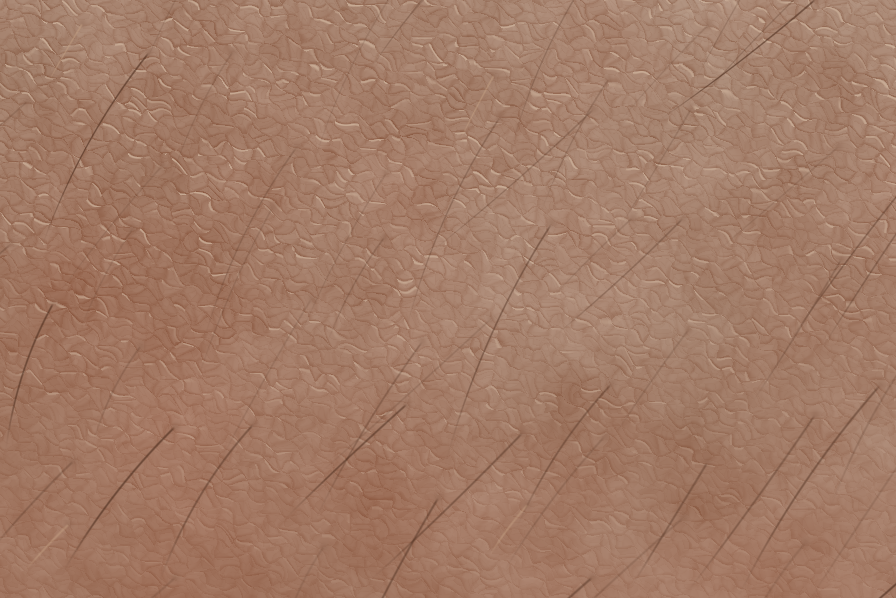
Reproduce this texture procedurally as a WebGL 1 fragment shader.

```glsl
precision highp float;
// Close view of bare skin: flattened cellular relief with creases and small glints,
// over soft mottling from layered sines, crossed by fine slanted, tapering hairs.
// The surface is crisp at the top and slides gently out of focus at the bottom.

uniform vec2 u_resolution;

const vec3 SKIN_DARK = vec3(0.585, 0.415, 0.327);
const vec3 SKIN_LIGHT = vec3(0.695, 0.565, 0.490);
const vec3 BLUSH = vec3(0.009, -0.006, -0.007);
const vec3 GLINT = vec3(0.79, 0.68, 0.59);
const vec3 HAIR_DARK = vec3(0.29, 0.17, 0.11);
const vec3 HAIR_PALE = vec3(0.78, 0.64, 0.52);
const float CELLS = 43.0;
const float GRAIN_ANGLE = 0.48;
const float HAIR_COLUMNS = 9.0;
const int HAIR_COUNT = 63;

float hash(vec2 p) {
  return fract(sin(dot(p, vec2(127.1, 311.7))) * 43758.547);
}

vec2 hash2(vec2 p) {
  return vec2(hash(p), hash(p + 57.3));
}

mat2 rotation(float a) {
  return mat2(cos(a), sin(a), -sin(a), cos(a));
}

// Layered sines, each octave turned and bent by the last; about -1 to 1.
float mottle(vec2 p) {
  float sum = 0.0;
  float amp = 0.5;
  for (int i = 0; i < 5; i++) {
    sum += amp * sin(p.x + 1.4 * sin(p.y + sum)) * cos(0.8 * p.y + sum);
    p = rotation(1.1) * p * 1.8 + 2.7;
    amp *= 0.68;
  }
  return sum;
}

// Cellular noise: x = border distance, yz = border normal, w = cell hash.
vec4 cellular(vec2 p) {
  vec2 base = floor(p);
  vec2 near = vec2(8.0);
  vec2 next = vec2(9.0);
  vec2 id = base;
  for (int j = -1; j <= 1; j++) {
    for (int i = -1; i <= 1; i++) {
      vec2 cell = base + vec2(float(i), float(j));
      vec2 r = cell + hash2(cell) - p;
      if (dot(r, r) < dot(near, near)) {
        next = near;
        near = r;
        id = cell;
      } else if (dot(r, r) < dot(next, next)) {
        next = r;
      }
    }
  }
  vec2 normal = normalize(next - near);
  return vec4(dot(0.5 * (near + next), normal), normal, hash(id + 9.1));
}

// Coverage of a bent hair; it leaves root along dir and thins to its tip.
float hair(vec2 p, vec2 root, vec2 dir, float len, float bend, float width, float soft) {
  vec2 d = p - root;
  float t = dot(d, dir) / len;
  float side = dot(d, vec2(-dir.y, dir.x)) - bend * len * t * t;
  side = abs(side) / sqrt(1.0 + 4.0 * bend * bend * t * t);
  float halfWidth = width * (1.0 - 0.6 * clamp(t, 0.0, 1.0));
  float line = 1.0 - smoothstep(max(halfWidth - soft, 0.0), halfWidth + soft, side);
  return line * smoothstep(0.0, 0.03, t) * (1.0 - smoothstep(0.6, 1.0, t));
}

vec3 skin(vec2 p, float focus) {
  // Plates lie flattened along a grain that falls to the right.
  vec2 q = rotation(GRAIN_ANGLE) * p * vec2(0.88, 1.22) * CELLS;
  q += 0.22 * vec2(sin(2.3 * q.y + sin(1.1 * q.x)), sin(2.9 * q.x + sin(1.7 * q.y)));
  vec4 plate = cellular(q);
  vec4 pore = cellular(q * 1.9 + 13.0);
  float patchy = 0.5 + 0.5 * mottle(q * 0.9);
  float crease = 1.0 - smoothstep(0.0, mix(0.34, 0.26, focus), plate.x);
  float fold = 1.0 - smoothstep(0.0, 0.28, pore.x);
  float facing = plate.z;

  float tone = 0.60 + 0.36 * (p.y - 0.5) + 0.14 * (p.x - 0.75);
  tone += 0.30 * mottle(p * 5.0 + 1.3) + 0.14 * mottle(p * 23.0);
  tone += mix(0.10, 0.20, focus) * (plate.w - 0.5) + 0.16 * (pore.w - 0.5);
  tone -= mix(0.22, 0.46, focus) * crease * (0.55 - 0.6 * facing) * (0.4 + 1.2 * patchy);
  tone -= mix(0.08, 0.18, focus) * fold * (0.5 - 0.5 * pore.z);
  vec3 color = mix(SKIN_DARK, SKIN_LIGHT, tone);
  color += BLUSH * (mottle(p * 3.4 + 6.0) + 1.0 - 1.4 * p.y);

  // Glints lie along the upper edges of some plates, broken into short strokes.
  float rim = smoothstep(0.0, 0.09, plate.x) * (1.0 - smoothstep(0.11, 0.27, plate.x));
  float glint = rim * smoothstep(0.45, 0.95, facing) * smoothstep(0.25, 0.9, plate.w);
  glint *= smoothstep(0.15, 0.65, patchy);
  return mix(color, GLINT, glint * mix(0.14, 0.95, focus));
}

void main() {
  vec2 p = gl_FragCoord.xy / u_resolution.y;
  float focus = smoothstep(0.0, 0.85, p.y + 0.1 * sin(2.5 * p.x));
  float soft = 0.7 / u_resolution.y + 0.0011 * (1.0 - focus);
  vec3 color = skin(p, focus);

  // Hairs grow from a jittered grid, leaning down and to the left.
  for (int i = 0; i < HAIR_COUNT; i++) {
    float n = float(i);
    vec2 cell = vec2(mod(n, HAIR_COLUMNS), floor(n / HAIR_COLUMNS));
    vec2 root = (cell + 0.1 + 0.9 * hash2(cell + 3.7)) * vec2(0.185, 0.17);
    vec2 traits = hash2(cell + 21.4);
    float angle = -2.25 + 0.36 * (hash(cell + 5.2) - 0.5);
    vec2 dir = vec2(cos(angle), sin(angle));
    float len = mix(0.17, 0.46, traits.x);
    float bend = mix(-0.06, 0.22, hash(cell + 8.8));
    float pale = step(0.94, traits.y);
    float opacity = mix(0.14, 0.72, traits.y * traits.y) * (1.0 - 0.35 * pale);
    float follicle = exp(-dot(p - root, p - root) / 0.00006);
    color = mix(color, SKIN_DARK * 0.92, 0.35 * follicle);
    float cover = hair(p, root, dir, len * (1.0 - 0.7 * pale), bend, 0.0015, soft);
    color = mix(color, mix(HAIR_DARK, HAIR_PALE, pale), cover * opacity);
  }
  gl_FragColor = vec4(color, 1.0);
}
```
